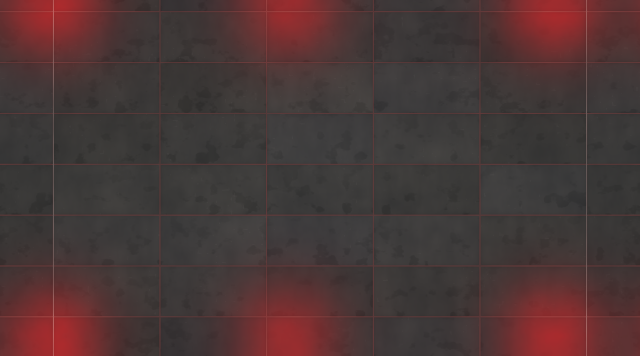
Give the GLSL for this background, as a WebGL 2 fragment shader.

```glsl
#version 300 es
precision highp float;
// Dark stone wall tiles in a 6 x 7 grid with thin reddish joints, lit by three
// soft red lamps that straddle the top and bottom edges. Each tile seeds its own
// wrapping noise for mottling and wear, so the whole canvas tiles without a seam.

#define TILE_COUNT vec2(6.0, 7.0)
#define GRID_ORIGIN vec2(0.0833, 0.110)
#define JOINT_HALF_WIDTH 0.0016
#define JOINT_STRENGTH 0.62
#define STONE_COLOR vec3(0.238, 0.223, 0.222)
#define JOINT_COLOR vec3(0.43, 0.235, 0.235)
#define PALE_JOINT_COLOR vec3(0.53, 0.45, 0.44)
#define LAMP_COLOR vec3(0.70, 0.165, 0.175)
#define LAMP_X vec3(0.083, 0.449, 0.866)
#define LAMP_Y 0.02
#define LAMP_RADIUS 0.148
#define MOTTLE 0.20

uniform vec2 u_resolution;
out vec4 fragColor;

float hash(vec2 p) {
  vec3 q = fract(p.xyx * 0.1031);
  q += dot(q, q.yzx + 33.33);
  return fract((q.x + q.y) * q.z);
}

// Value noise on a whole-number lattice that wraps across the canvas.
float wrapNoise(vec2 uv, vec2 lattice, float seed) {
  vec2 p = uv * lattice;
  vec2 cell = floor(p);
  vec2 t = p - cell;
  t = t * t * (3.0 - 2.0 * t);
  vec2 a = mod(cell, lattice) + seed;
  vec2 b = mod(cell + 1.0, lattice) + seed;
  return mix(mix(hash(a), hash(vec2(b.x, a.y)), t.x),
             mix(hash(vec2(a.x, b.y)), hash(b), t.x), t.y);
}

float fbm(vec2 uv, vec2 lattice, float seed) {
  float sum = 0.0;
  float weight = 0.5;
  for (int octave = 0; octave < 4; octave++) {
    sum += weight * wrapNoise(uv, lattice, seed);
    lattice *= 2.0;
    weight *= 0.5;
    seed += 17.0;
  }
  return sum / 0.9375;
}

// Stone face: tile tint, clouds, vertical streaks, stains and pale specks.
vec3 stone(vec2 uv, vec2 tile, vec2 local) {
  float seed = floor(hash(tile + 3.0) * 400.0);
  float clouds = fbm(uv, vec2(22.0, 14.0), seed);
  float streaks = fbm(uv, vec2(64.0, 11.0), seed + 51.0);
  float blotches = fbm(uv, vec2(48.0, 34.0), seed + 93.0);
  float specks = wrapNoise(uv, vec2(210.0, 118.0), seed + 131.0);

  float shade = 1.0 + MOTTLE * (clouds - 0.5) + 0.5 * MOTTLE * (streaks - 0.5);
  shade += 0.10 * (hash(tile + 11.0) - 0.5);
  shade -= 0.13 * smoothstep(0.58, 0.72, blotches) * (1.0 - 0.7 * local.y);
  shade += 0.07 * smoothstep(0.88, 0.98, specks) * smoothstep(0.45, 0.6, clouds);

  float warmth = hash(tile + 29.0) - 0.5 + 0.8 * (clouds - 0.5);
  return STONE_COLOR * shade + vec3(0.006, 0.002, -0.008) * warmth;
}

// Red light: each lamp is a soft vertical capsule, measured around the edges.
float lampLight(vec2 uv, float aspect) {
  float light = 0.0;
  for (int i = 0; i < 3; i++) {
    vec2 offset = uv - vec2(LAMP_X[i], LAMP_Y);
    vec2 d = abs(fract(offset + 0.5) - 0.5) * vec2(aspect, 1.0);
    d.y = max(d.y - 0.035, 0.0);
    float power = i == 1 ? 0.76 : 0.92;
    light += power * exp(-dot(d, d) / (LAMP_RADIUS * LAMP_RADIUS));
  }
  return light;
}

void main() {
  vec2 uv = gl_FragCoord.xy / u_resolution;
  float aspect = u_resolution.x / u_resolution.y;
  float pixel = 1.0 / u_resolution.y;

  // Grid cell and distance to the nearest joints, in canvas heights.
  vec2 grid = (uv - GRID_ORIGIN) * TILE_COUNT;
  vec2 tile = mod(floor(grid), TILE_COUNT);
  vec2 nearest = floor(grid + 0.5);
  vec2 jointDistance = abs(grid - nearest) / TILE_COUNT * vec2(aspect, 1.0);

  // Stone, slightly lighter towards the middle of the canvas.
  vec2 wave = 0.5 - 0.5 * cos(6.2831853 * uv);
  vec3 color = stone(uv, tile, fract(grid));
  color *= 0.90 + 0.10 * wave.x + 0.06 * wave.y;
  color += vec3(-0.003, 0.009, 0.008) * wave.y;

  // Lamps tint the stone, with a small change of gain from tile to tile.
  float light = lampLight(uv, aspect);
  float gain = 0.90 + 0.16 * hash(tile + 47.0);
  float grain = 0.90 + 0.20 * fbm(uv, vec2(30.0, 18.0), 7.0);
  color = mix(color, LAMP_COLOR, clamp(light * gain * grain, 0.0, 1.0));

  // Soft shadow beside the joints, then the worn joints themselves.
  float edge = min(jointDistance.x, jointDistance.y);
  color *= 1.0 - 0.10 * exp(-edge / 0.004);
  vec2 joint = 1.0 - smoothstep(JOINT_HALF_WIDTH - 0.5 * pixel,
                                JOINT_HALF_WIDTH + 0.5 * pixel, jointDistance);
  float wear = 0.70 + 0.60 * fbm(uv, vec2(24.0, 14.0), 200.0);
  float outer = step(abs(mod(nearest.x + 1.0, TILE_COUNT.x) - 0.5), 0.6);
  vec3 jointColor = mix(JOINT_COLOR, PALE_JOINT_COLOR, outer * joint.x);
  jointColor += vec3(0.32, 0.08, 0.07) * light;
  color = mix(color, jointColor, max(joint.x, joint.y) * JOINT_STRENGTH * wear);

  fragColor = vec4(color, 1.0);
}
```
